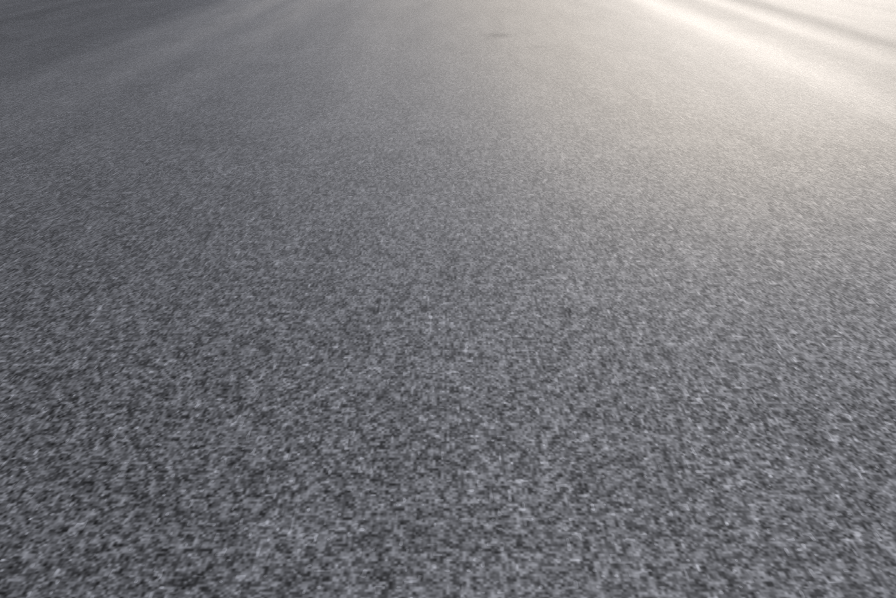
Write a Shadertoy shader that draws this texture.

```glsl
#define VANISH vec2(0.5, 1.148)
#define GLOW_CENTER vec2(0.90, 1.03)
#define GLOW_SIZE vec2(0.41, 0.43)
#define GLOW_GAIN 0.46
#define GRAIN_DENSITY 105.0
#define GRAIN_STRETCH 1.3
#define GRAIN_CONTRAST 0.26
#define LEFT_EDGE -2.56
#define RIGHT_EDGE 2.12
#define COOL vec3(0.970, 0.985, 1.045)
#define WARM vec3(1.030, 0.995, 0.960)

float hash(vec2 p) {
    vec3 q = fract(p.xyx * vec3(0.1031, 0.1030, 0.0973));
    q += dot(q, q.yzx + 33.33);
    return fract((q.x + q.y) * q.z);
}

float valueNoise(vec2 p) {
    vec2 cell = floor(p), f = fract(p);
    f = f * f * (3.0 - 2.0 * f);
    float low = mix(hash(cell), hash(cell + vec2(1, 0)), f.x);
    float high = mix(hash(cell + vec2(0, 1)), hash(cell + vec2(1, 1)), f.x);
    return mix(low, high, f.y);
}

float band(float x, float center, float width) {
    float d = (x - center) / width;
    return exp(-d * d);
}

// Broad light: dim left side, low sun glare at the upper right
float roadLight(vec2 uv, float lane) {
    vec2 d = (uv - GLOW_CENTER) / GLOW_SIZE;
    float glare = exp(-dot(d, d));
    float far = exp(-4.5 * (1.0 - uv.y));
    float paved = smoothstep(LEFT_EDGE - 0.2, LEFT_EDGE + 0.2, lane);
    float tone = mix(0.345, 0.425, smoothstep(0.0, 0.8, uv.x));
    tone += GLOW_GAIN * glare + 0.08 * far * paved;

    // Lane seams and worn tracks running to the vanishing point
    float seams = 0.10 * band(lane, RIGHT_EDGE + 0.12, 0.20)
                - 0.05 * band(lane, RIGHT_EDGE + 0.6, 0.25)
                + 0.06 * band(lane, 2.95, 0.12)
                - 0.13 * band(lane, 3.35, 0.20);
    float tracks = valueNoise(vec2(lane * 4.0 + 20.0, uv.y * 1.5)) - 0.5;
    return tone + far * (seams + 0.05 * tracks);
}

// Stone grain: sizes shrink with distance, stones lie flat
float stoneGrain(vec2 ground) {
    vec2 p = ground * GRAIN_DENSITY;
    float coarse = valueNoise(p) - 0.5;
    float fine = valueNoise(p * 1.9 + 37.0) - 0.5;
    float fleck = smoothstep(0.76, 0.95, valueNoise(p * 0.9 + 91.0));
    return 0.85 * coarse + 0.9 * fine + 0.5 * fleck - 0.03;
}

void mainImage(out vec4 fragColor, in vec2 fragCoord) {
    vec2 uv = fragCoord / iResolution.xy;
    float aspect = iResolution.x / iResolution.y;
    float drop = VANISH.y - uv.y;
    float lane = (uv.x - VANISH.x) * aspect / drop;
    vec2 ground = vec2(lane, GRAIN_STRETCH * log(drop));

    float light = roadLight(uv, lane);
    float mottling = valueNoise(ground * vec2(9.0, 12.0) + 50.0) - 0.5;
    float strength = GRAIN_CONTRAST * mix(0.15, 1.0, smoothstep(0.12, 1.0, drop));
    float tone = light + 0.025 * mottling + strength * stoneGrain(ground);

    // Small dark scuffs on the surface
    vec2 farScuff = (uv - vec2(0.556, 0.941)) / vec2(0.014, 0.004);
    vec2 nearScuff = (uv - vec2(0.634, 0.478)) / vec2(0.009, 0.008);
    tone -= 0.07 * exp(-dot(farScuff, farScuff));
    tone -= 0.10 * exp(-dot(nearScuff, nearScuff));

    vec3 tint = mix(COOL, WARM, smoothstep(0.33, 0.78, light));
    fragColor = vec4(clamp(tone * tint, 0.0, 1.0), 1.0);
}
```
